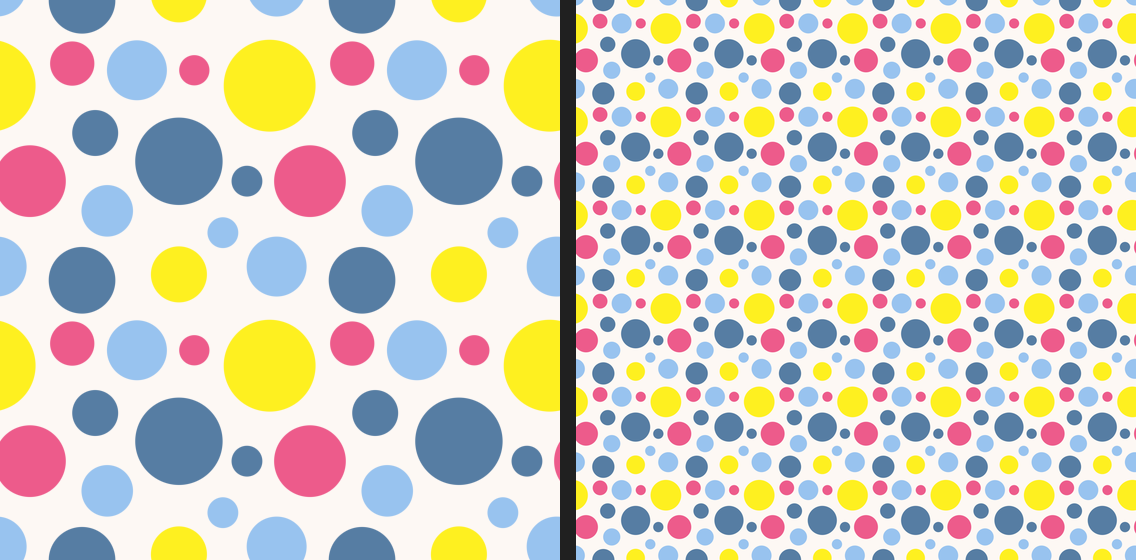
Left, the tile; right, the same tile 3 across and 3 down.
A Shadertoy shader for this pattern:

```glsl
// Draws a seamless pattern of flat polka dots in mixed sizes and four colours on cream.

const float REPEATS = 2.0;
const int DOT_COUNT = 13;

const vec3 CREAM  = vec3(0.992, 0.973, 0.957);
const vec3 YELLOW = vec3(0.996, 0.941, 0.125);
const vec3 PINK   = vec3(0.929, 0.357, 0.545);
const vec3 NAVY   = vec3(0.337, 0.490, 0.639);
const vec3 SKY    = vec3(0.596, 0.765, 0.937);

// Dots in tile units: centre x, centre y, radius; grouped by colour
const vec3 DOTS[DOT_COUNT] = vec3[DOT_COUNT](
    // yellow
    vec3(0.963, 0.694, 0.164), vec3(0.639, 0.020, 0.100),
    // pink
    vec3(0.258, 0.773, 0.079), vec3(0.694, 0.749, 0.054), vec3(0.107, 0.353, 0.128),
    // navy
    vec3(0.340, 0.525, 0.082), vec3(0.639, 0.424, 0.156),
    vec3(0.882, 0.353, 0.055), vec3(0.293, 0.999, 0.119),
    // sky
    vec3(0.489, 0.749, 0.107), vec3(0.383, 0.247, 0.092),
    vec3(0.796, 0.169, 0.055), vec3(0.988, 0.048, 0.107)
);

vec3 dotColour(int index) {
    if (index < 2) return YELLOW;
    if (index < 5) return PINK;
    if (index < 9) return NAVY;
    return SKY;
}

// Signed distance to a circle that wraps around the unit tile
float wrappedCircle(vec2 p, vec2 centre, float radius) {
    vec2 offset = fract(p - centre + 0.5) - 0.5;
    return length(offset) - radius;
}

// Coverage of a shape, smoothed over one pixel
float coverage(float dist, float pixel) {
    return 1.0 - smoothstep(-0.5 * pixel, 0.5 * pixel, dist);
}

void mainImage(out vec4 fragColor, in vec2 fragCoord) {
    vec2 tilePos = fragCoord / iResolution.xy * REPEATS;
    float pixel = 1.5 * REPEATS / min(iResolution.x, iResolution.y);

    vec3 colour = CREAM;
    for (int i = 0; i < DOT_COUNT; i++) {
        float dist = wrappedCircle(tilePos, DOTS[i].xy, DOTS[i].z);
        colour = mix(colour, dotColour(i), coverage(dist, pixel));
    }
    fragColor = vec4(colour, 1.0);
}
```
